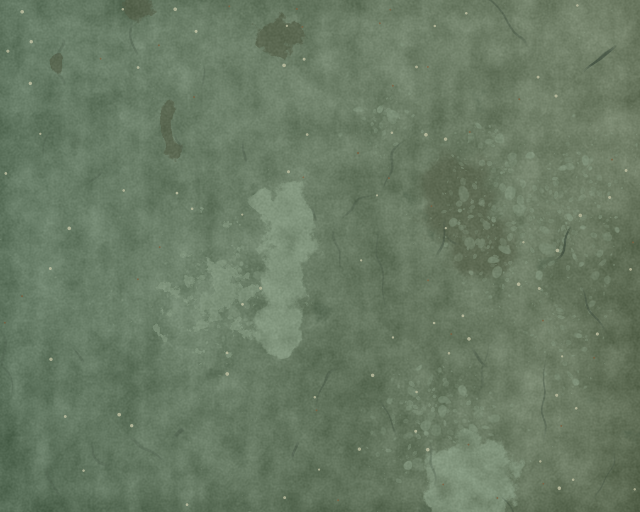
Write a WebGL 1 fragment shader that draws this texture.

```glsl
precision highp float;
// Worn green painted metal: mottled gradient-noise paint, with warped ellipses
// for pale bare areas and dark stains, cell-scattered drops and specks,
// and a loop of thin curved scratches. Units are canvas heights.

uniform vec2 u_resolution;

#define PAINT vec3(0.411, 0.482, 0.392)
#define PALE vec3(0.535, 0.615, 0.520)
#define STAIN vec3(0.325, 0.365, 0.275)
#define SCRATCH vec3(0.255, 0.315, 0.255)
#define CREAM vec3(0.76, 0.76, 0.64)
#define RUST vec3(0.50, 0.38, 0.25)
#define CLOUD_CONTRAST 0.13
#define MOTTLE_CONTRAST 0.13
#define GRAIN_CONTRAST 0.05
#define SCRATCH_COUNT 34
#define SPECK_DENSITY 0.09

vec2 hash2(vec2 p) {
  vec3 q = fract(p.xyx * vec3(0.1031, 0.1030, 0.0973));
  q += dot(q, q.yzx + 33.33);
  return fract((q.xx + q.yz) * q.zy);
}

float noise(vec2 p) {
  vec2 i = floor(p), f = fract(p);
  vec2 u = f * f * f * (f * (f * 6.0 - 15.0) + 10.0);
  vec2 e = vec2(1.0, 0.0);
  float a = dot(hash2(i) * 2.0 - 1.0, f);
  float b = dot(hash2(i + e) * 2.0 - 1.0, f - e);
  float c = dot(hash2(i + e.yx) * 2.0 - 1.0, f - e.yx);
  float d = dot(hash2(i + 1.0) * 2.0 - 1.0, f - 1.0);
  return mix(mix(a, b, u.x), mix(c, d, u.x), u.y);
}

float fbm(vec2 p) {
  float sum = 0.0, gain = 0.6;
  for (int i = 0; i < 5; i++) {
    sum += gain * noise(p);
    p = mat2(1.6, 1.2, -1.2, 1.6) * p + 17.3;
    gain *= 0.55;
  }
  return sum;
}

// 1 at the centre of an ellipse, 0 on its rim, negative outside.
float blob(vec2 p, vec2 centre, vec2 radii) {
  return 1.0 - length((p - centre) / radii);
}

// Round drops in jittered cells; they grow and multiply with density.
float drops(vec2 p, float density) {
  vec2 cell = floor(p);
  float cover = 0.0;
  for (int y = -1; y <= 1; y++) {
    for (int x = -1; x <= 1; x++) {
      vec2 id = cell + vec2(float(x), float(y));
      float size = hash2(id + 71.0).x;
      float radius = 0.55 * smoothstep(0.0, 1.0, density - size);
      float d = length(p - id - hash2(id));
      float body = 1.0 - smoothstep(radius - 0.14, radius, d);
      cover = max(cover, body * (0.4 + 0.6 * hash2(id + 31.0).y));
    }
  }
  return cover;
}

// Thin tapered arcs, mostly steep, with random lean, bend and strength.
float scratches(vec2 p, float aspect, float pixel) {
  float cover = 0.0;
  for (int i = 0; i < SCRATCH_COUNT; i++) {
    vec2 seed = vec2(float(i) * 3.7, 9.0);
    vec2 a = hash2(seed), b = hash2(seed + 40.0), c = hash2(seed + 90.0);
    float angle = (b.x - 0.5) * 1.9;
    float reach = mix(0.015, 0.10, b.y * b.y);
    vec2 q = p - a * vec2(aspect, 1.0);
    q = mat2(cos(angle), sin(angle), -sin(angle), cos(angle)) * q;
    float along = q.y / reach;
    float d = abs(q.x - (c.x - 0.5) * 0.3 * reach * along * along);
    float taper = 1.0 - smoothstep(0.4, 1.0, abs(along));
    float width = 0.0004 + 0.0012 * c.y * c.y;
    float ink = 1.0 - smoothstep(width, width + 1.4 * pixel, d);
    cover = max(cover, ink * taper * mix(0.2, 0.85, a.x * c.y));
  }
  return cover;
}

void main() {
  vec2 p = gl_FragCoord.xy / u_resolution.y;
  float aspect = u_resolution.x / u_resolution.y;
  float pixel = 1.0 / u_resolution.y;
  vec2 w = p + 0.022 * vec2(noise(p * 19.0), noise(p * 19.0 + 50.0));
  float cloud = fbm(p * 3.5), mottle = fbm(p * 18.0 + 8.0);
  float ragged = fbm(p * 24.0 + 30.0);

  // Paint: clouds, streaks, and a drift from cool upper left to olive right.
  float tone = CLOUD_CONTRAST * cloud + MOTTLE_CONTRAST * mottle;
  tone += 0.035 * noise(p * vec2(45.0, 5.0)) + 0.045 * (p.y - 0.5);
  vec2 rim = min(p, vec2(aspect, 1.0) - p);
  tone -= 0.035 * (1.0 - smoothstep(0.0, 0.05, min(rim.x, rim.y)));
  vec3 colour = PAINT + tone;
  colour += vec3(0.012, -0.004, -0.008) * (2.0 * p.x / aspect - 1.0);

  // Dark stains: one broad soft area, small flakes, and sparse blotches.
  float broad = max(blob(w, vec2(0.89, 0.61), vec2(0.08, 0.10)),
                    blob(w, vec2(0.94, 0.52), vec2(0.07, 0.07)));
  colour = mix(colour, STAIN, 0.6 * smoothstep(-0.1, 0.35, broad + 0.5 * ragged));
  float flake = max(blob(w, vec2(0.33, 0.75), vec2(0.017, 0.075)),
                    blob(w, vec2(0.27, 0.99), vec2(0.027, 0.045)));
  flake = max(flake, blob(w, vec2(0.55, 0.93), vec2(0.075, 0.045)) - 0.25);
  flake = max(flake, blob(w, vec2(0.11, 0.875), vec2(0.011, 0.022)));
  colour = mix(colour, STAIN, 0.65 * smoothstep(0.0, 0.18, flake + 1.3 * ragged));
  float blotch = smoothstep(0.28, 0.42, fbm(p * 9.0 + 63.0));
  colour = mix(colour, STAIN + vec3(-0.02, 0.015, 0.02), 0.5 * blotch);

  // Pale bare areas, a flaky fringe, and clusters of drops.
  float bare = max(blob(w, vec2(0.57, 0.565), vec2(0.055, 0.08)),
                   blob(w, vec2(0.55, 0.45), vec2(0.045, 0.08)));
  bare = max(bare, blob(w, vec2(0.545, 0.36), vec2(0.055, 0.065)));
  bare = max(bare, blob(w, vec2(0.515, 0.61), vec2(0.03, 0.025)));
  bare = max(bare, blob(w, vec2(0.92, 0.06), vec2(0.09, 0.10)));
  float fringe = blob(p, vec2(0.44, 0.43), vec2(0.13, 0.12));
  float pale = smoothstep(0.0, 0.16, bare + 0.7 * ragged) * (0.72 + 0.9 * mottle);
  pale = max(pale, 0.6 * smoothstep(0.0, 0.07, ragged + 0.35 * fringe - 0.19));
  float cluster = max(blob(p, vec2(0.96, 0.60), vec2(0.15, 0.28)),
                      blob(p, vec2(1.13, 0.50), vec2(0.14, 0.34)));
  cluster = max(cluster, blob(p, vec2(0.76, 0.75), vec2(0.11, 0.10)));
  cluster = max(cluster, blob(p, vec2(0.84, 0.17), vec2(0.20, 0.18)));
  cluster = max(cluster, fringe);
  float density = 0.25 + 0.6 * smoothstep(0.0, 0.7, cluster) + 0.7 * cloud;
  float spots = max(drops(w * 38.0, density), 0.7 * drops(w * 75.0 + 20.0, density));
  colour = mix(colour, PALE, clamp(max(pale, 0.65 * spots), 0.0, 0.9));

  // Scratches, bright or rusty specks, and fine grain on top.
  colour = mix(colour, SCRATCH, scratches(w, aspect, pixel));
  vec2 cell = floor(p * 28.0), pick = hash2(cell + 200.0);
  vec2 centre = (cell + 0.2 + 0.6 * hash2(cell + 300.0)) / 28.0;
  float radius = mix(0.0006, 0.0024, pick.y * pick.y);
  float speck = 1.0 - smoothstep(radius, radius + 1.2 * pixel, length(p - centre));
  vec3 speckColour = mix(RUST, CREAM, step(0.35, pick.y));
  colour = mix(colour, speckColour, 0.8 * speck * step(pick.x, SPECK_DENSITY));
  colour += GRAIN_CONTRAST * (noise(p * 210.0) + 0.5 * noise(p * 95.0));

  gl_FragColor = vec4(colour, 1.0);
}
```
